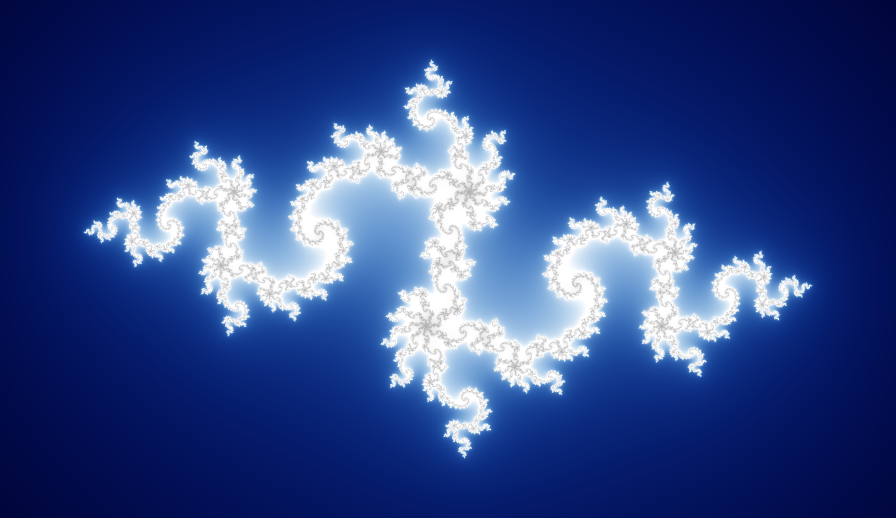
Give the GLSL for this background, as a Shadertoy shader.

```glsl
// Draws a glowing white Julia set of curling spiral arms on a deep blue field.

#define SEED vec2(-0.835, 0.2321)           // constant added at each step
#define VIEW_HEIGHT 2.2                     // plane units across the canvas height
#define MAX_STEPS 200
#define ESCAPE_RADIUS 256.0
#define WHITE_LEVEL 22.0                    // escape level where the glow turns white
#define GLOW_CURVE vec3(1.6, 0.92, 0.36)    // falloff of red, green and blue
#define GREY_START 24.0
#define GREY_END 75.0
#define GREY_SHADE 0.70
#define SAMPLES 3                           // samples per pixel side

vec2 complexSquare(vec2 z) {
    return vec2(z.x * z.x - z.y * z.y, 2.0 * z.x * z.y);
}

// Continuous escape level: small far away, large near the fractal.
float escapeLevel(vec2 z) {
    for (int i = 0; i < MAX_STEPS; i++) {
        float r2 = dot(z, z);
        if (r2 > ESCAPE_RADIUS * ESCAPE_RADIUS)
            return float(i) - log2(0.5 * log(r2));
        z = complexSquare(z) + SEED;
    }
    return float(MAX_STEPS);
}

// Navy to blue to white, then pale grey in the densest detail.
vec3 levelColor(float level) {
    float glow = clamp(level / WHITE_LEVEL, 0.001, 1.0);
    float density = smoothstep(GREY_START, GREY_END, level);
    return pow(vec3(glow), GLOW_CURVE) * mix(1.0, GREY_SHADE, density);
}

void mainImage(out vec4 fragColor, in vec2 fragCoord) {
    vec3 color = vec3(0.0);

    // Average a grid of samples inside the pixel.
    for (int y = 0; y < SAMPLES; y++) {
        for (int x = 0; x < SAMPLES; x++) {
            vec2 offset = (vec2(x, y) + 0.5) / float(SAMPLES) - 0.5;
            vec2 fromCenter = fragCoord + offset - 0.5 * iResolution.xy;
            vec2 point = fromCenter / iResolution.y * VIEW_HEIGHT;
            color += levelColor(escapeLevel(point));
        }
    }

    fragColor = vec4(color / float(SAMPLES * SAMPLES), 1.0);
}
```
